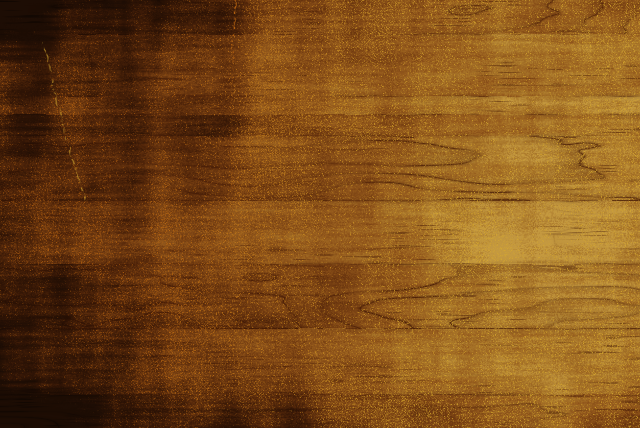
Reproduce this texture procedurally as a Shadertoy shader.

```glsl
// Worn horizontal wood planks with dark figure lines, side light, scratches and gold flecks.

const float FLECKS_PER_HEIGHT = 310.0;
const float FLECK_DENSITY = 0.62;
const float SEAM_WIDTH = 0.0018;
const float FIGURE_WIDTH = 0.0021;
const float FIGURE_LEVELS = 7.0;
const float FIBRE_STRENGTH = 0.22;
const float CLOUD_STRENGTH = 0.3;
const float GRIT_STRENGTH = 0.15;
const float WEAR_STRENGTH = 0.32;
const vec2 LIGHT_CENTER = vec2(0.87, 0.56);
const vec3 ORANGE_FLECK = vec3(0.74, 0.40, 0.06);
const vec3 GOLD_FLECK = vec3(0.84, 0.66, 0.18);
const vec3 FIGURE_COLOR = vec3(0.27, 0.1, 0.02);

// Wood tones from shadow to highlight.
const int TONES = 7;
const vec3 WOOD[TONES] = vec3[TONES](
    vec3(0.09, 0.04, 0.012), vec3(0.19, 0.08, 0.02), vec3(0.34, 0.16, 0.04),
    vec3(0.47, 0.25, 0.07), vec3(0.58, 0.35, 0.11), vec3(0.66, 0.46, 0.16),
    vec3(0.77, 0.60, 0.25));

// Each plank, bottom to top: upper edge, tint, strength of figure.
const int PLANKS = 9;
const vec3 PLANK[PLANKS] = vec3[PLANKS](
    vec3(0.078, -0.06, 0.5), vec3(0.232, 0.02, 0.12), vec3(0.383, -0.03, 1.0),
    vec3(0.531, 0.06, 0.15), vec3(0.682, -0.01, 0.9), vec3(0.732, -0.06, 0.1),
    vec3(0.775, 0.05, 0.1), vec3(0.920, 0.0, 0.1), vec3(1.0, -0.04, 0.8));

float hash(vec2 p) {
    vec3 q = fract(vec3(p.xyx) * 0.1031);
    q += dot(q, q.yzx + 33.33);
    return fract((q.x + q.y) * q.z);
}

float noise(vec2 p) {
    vec2 i = floor(p), f = fract(p);
    f = f * f * (3.0 - 2.0 * f);
    return mix(mix(hash(i), hash(i + vec2(1, 0)), f.x),
               mix(hash(i + vec2(0, 1)), hash(i + vec2(1, 1)), f.x), f.y);
}

float fbm(vec2 p) {
    float sum = 0.0, amp = 0.5;
    for (int i = 0; i < 4; i++) {
        sum += amp * noise(p);
        p = p * 2.03 + 17.0;
        amp *= 0.5;
    }
    return sum;
}

vec3 woodTone(float t) {
    t = clamp(t, 0.0, 1.0) * float(TONES - 1);
    int i = min(int(t), TONES - 2);
    return mix(WOOD[i], WOOD[i + 1], t - float(i));
}

float stroke(float d, float width, float px) {
    return 1.0 - smoothstep(0.5 * width - px, 0.5 * width + px, d);
}

// Dotted, slightly bowed scratch from a to b.
float scratch(vec2 p, vec2 a, vec2 b, float bow, float px) {
    float h = clamp((p.y - a.y) / (b.y - a.y), 0.0, 1.0);
    vec2 c = mix(a, b, h) + vec2(bow * h * (1.0 - h), 0.0);
    c.x += 0.007 * (noise(vec2(p.y * 90.0, bow)) - 0.5);
    float gaps = smoothstep(0.3, 0.75, noise(p * 230.0));
    return stroke(length(p - c), 0.0035, px) * gaps;
}

void mainImage(out vec4 fragColor, in vec2 fragCoord) {
    vec2 uv = fragCoord / iResolution.xy;
    vec2 p = fragCoord / iResolution.y;
    float px = 0.75 / iResolution.y;

    // Plank lookup and distance to the nearest, slightly ragged seam.
    int id = 0;
    float seam = 1.0;
    float ragged = 0.003 * (noise(vec2(p.x * 24.0, 3.0)) - 0.5);
    for (int i = 0; i < PLANKS - 1; i++) {
        if (p.y + ragged > PLANK[i].x) id = i + 1;
        seam = min(seam, abs(p.y + ragged - PLANK[i].x));
    }
    float seed = float(id) * 13.7;

    // Side light, darkened edges and corners.
    vec2 off = abs(uv - LIGHT_CENTER);
    vec2 rim = abs(uv * 2.0 - 1.0);
    float side = length(vec2(off.x, 0.06)) / LIGHT_CENTER.x;
    float tone = 1.04 - 0.84 * pow(side, 0.8);
    tone -= 0.17 * pow(off.y * 2.0, 3.0) + 0.13 * pow(rim.x * rim.y, 4.0);
    tone += PLANK[id].y;

    // Long fibres, cloudy stain and vertical wear.
    float fibre = fbm(vec2(p.x * 6.0 + seed, p.y * 120.0));
    float cloud = fbm(p * vec2(5.0, 11.0) + seed);
    float wear = fbm(vec2(p.x * 13.0, p.y * 2.5) + 41.0);
    tone += FIBRE_STRENGTH * (fibre - 0.47) + CLOUD_STRENGTH * (cloud - 0.47);
    tone += WEAR_STRENGTH * (wear - 0.47);
    float grit = noise(p * 410.0) - 0.5;
    vec3 color = woodTone(max(tone, 0.04) + GRIT_STRENGTH * grit * smoothstep(-0.1, 0.4, tone));

    // Growth rings as level lines of a stretched field, dark on one side.
    vec2 q = vec2(p.x * 1.3 + seed, p.y * 6.5 + seed);
    float field = FIGURE_LEVELS * (noise(q) + 0.24 * noise(q * 2.7) + 0.045 * noise(q * 10.0));
    float slope = max(fwidth(field) * iResolution.y, 9.0);
    float ringDist = abs(fract(field) - 0.5) / slope;
    float ring = exp(-ringDist / FIGURE_WIDTH);
    float halo = 0.33 * exp(-fract(field + 0.5) * 5.0);
    float ringFade = 0.35 + 0.55 * smoothstep(0.3, 0.7, noise(p * vec2(9.0, 20.0) + seed));
    float figure = PLANK[id].z * max(ring * ringFade, halo);

    // Thin broken pores and uneven seams.
    float pores = smoothstep(0.66, 0.95, noise(vec2(p.x * 17.0 + seed, p.y * 300.0)));
    pores *= smoothstep(0.35, 0.75, noise(p * vec2(5.0, 17.0) + seed));
    float seamFade = 0.1 + 0.6 * smoothstep(0.2, 0.8, noise(vec2(p.x * 11.0, floor(p.y * 13.0))));
    float seamLine = max(stroke(seam, SEAM_WIDTH, px), 0.45 * exp(-seam * 200.0)) * seamFade;
    float dark = max(max(figure, seamLine), 0.5 * pores);
    color = mix(color, FIGURE_COLOR * smoothstep(-0.2, 0.5, tone), dark);

    // Fine metallic flecks on two turned grids, gathered in worn streaks.
    float patches = smoothstep(0.25, 0.75, 0.5 * wear + 0.5 * fbm(p * 10.0 + 5.0));
    float chance = FLECK_DENSITY * (0.2 + 1.2 * patches) * smoothstep(-0.05, 0.45, tone);
    vec3 fleckColor = mix(ORANGE_FLECK, GOLD_FLECK, smoothstep(0.15, 0.75, uv.x));
    for (int i = 0; i < 2; i++) {
        float angle = 0.5 + 1.1 * float(i);
        vec2 dir = vec2(cos(angle), sin(angle));
        vec2 g = mat2(dir.x, dir.y, -dir.y, dir.x) * p * FLECKS_PER_HEIGHT + 700.0;
        vec2 cell = floor(g);
        vec2 jitter = 0.25 + 0.5 * vec2(hash(cell + 7.0), hash(cell + 91.0));
        float size = 0.35 + 0.55 * hash(cell + 53.0);
        float fleck = stroke(length(g - cell - jitter), size, px * FLECKS_PER_HEIGHT * 0.6);
        float shine = hash(cell + 29.0);
        fleck *= step(hash(cell), chance) * (0.1 + 0.75 * shine * shine);
        color = mix(color, fleckColor, fleck * smoothstep(-0.1, 0.5, tone));
    }

    // Two scratches, the second fading below its bright top.
    float longMark = scratch(p, vec2(0.202, 0.53), vec2(0.102, 0.9), -0.025, px);
    float topMark = scratch(p, vec2(0.545, 0.56), vec2(0.553, 1.02), -0.03, px);
    topMark *= mix(0.25, 1.0, smoothstep(0.8, 0.92, p.y));
    color = mix(color, GOLD_FLECK, 0.6 * longMark);
    color = mix(color, ORANGE_FLECK, 0.9 * topMark);

    fragColor = vec4(color, 1.0);
}
```
